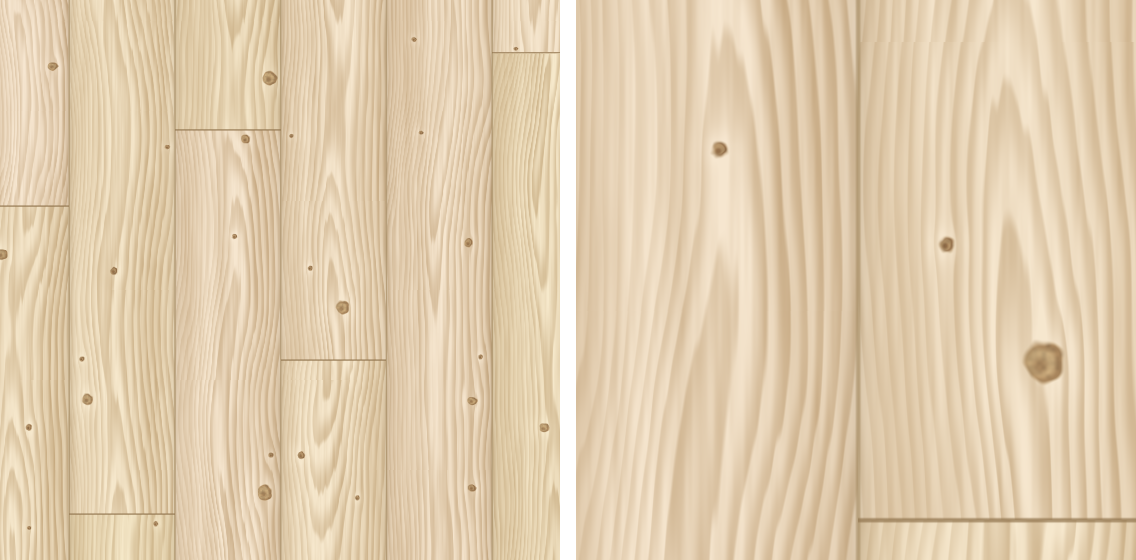
Left: the whole. Right: its middle third, enlarged.
Write a Shadertoy shader that draws this texture.

```glsl
float hash(vec2 p) {
    vec3 q = fract(vec3(p.xyx) * 0.1031);
    q += dot(q, q.yzx + 33.33);
    return fract((q.x + q.y) * q.z);
}

float noise(vec2 p) {
    vec2 i = floor(p), f = fract(p);
    f = f * f * (3.0 - 2.0 * f);
    return mix(mix(hash(i), hash(i + vec2(1, 0)), f.x),
               mix(hash(i + vec2(0, 1)), hash(i + vec2(1, 1)), f.x), f.y);
}

void mainImage(out vec4 fragColor, in vec2 fragCoord) {
    vec2 uv = fragCoord / iResolution.y;

    // Board layout: p is measured in board widths, with p.x from 0 to 1
    const float boardWidth = 0.1888;
    float across = (uv.x + 0.0651) / boardWidth;
    float column = floor(across);
    float joints[6] = float[6](0.632, 0.082, 0.768, 0.357, -1.0, 0.906);
    float joint = joints[int(column) % 6];
    float board = column * 2.0 + step(joint, uv.y) + 3.0;
    float seed = hash(vec2(board, 7.3));
    vec2 p = vec2(fract(across), uv.y / boardWidth);
    vec2 g = p + vec2(board * 19.0, board * 31.0);

    // Distance from the heart line of the board
    float w = p.x - mix(0.38, 0.56, seed);
    w += 0.22 * (noise(vec2(g.y * 0.6, board)) - 0.5);
    w += 0.07 * (noise(g * vec2(5.0, 1.4)) - 0.5);

    // Knots: one candidate per cell, with the grain flowing around it
    float halo = 0.0, body = 0.0, rim = 0.0, core = 0.0, smallKnot = 0.0;
    const float cellHeight = 0.85;
    for (int k = -1; k <= 1; k++) {
        float cell = floor(p.y / cellHeight) + float(k);
        vec2 id = vec2(cell + 11.0, board * 5.0);
        if (hash(id) > 0.82) continue;
        float size = hash(id + 40.7);
        float radius = mix(0.02, 0.072, size * size);
        vec2 centre = vec2(mix(0.08, 0.94, hash(id + 17.1)),
                           (cell + mix(0.15, 0.85, hash(id + 29.5))) * cellHeight);
        vec2 d = p - centre;
        float reach = radius * radius * 1.7;
        w -= d.x * reach / (d.x * d.x + d.y * d.y * 0.3 + reach);

        d.y *= mix(0.9, 1.25, hash(id + 53.0));
        float q = length(d) / radius;
        q += 0.3 * (noise(d / radius * 1.6 + id) - 0.5);
        float blur = 0.009 / radius;
        float inside = 1.0 - smoothstep(1.0 - blur, 1.0 + blur, q);
        halo += exp(-q * q * 0.16);
        body = max(body, inside);
        rim = max(rim, inside * smoothstep(0.5, 0.95, q + 0.25 * d.x / radius));
        core = max(core, inside * (1.0 - smoothstep(0.1, 0.6, length(d / radius + 0.2))));
        smallKnot = max(smallKnot, inside * (1.0 - smoothstep(0.03, 0.05, radius)));
    }

    // Growth rings: arches at the heart, straight lines at the sides
    float depth = 0.015 + 0.3 * noise(vec2(g.y * 0.42, board + 9.0));
    float side = w < 0.0 ? w * 1.5 : w;
    float phase = 17.0 * sqrt(side * side + depth * depth);
    phase += 0.22 * noise(g * vec2(50.0, 2.5)) + 0.9 * noise(g * vec2(2.5, 0.7));
    float s = fract(phase);
    float ring = smoothstep(0.15, 0.82, s) * (1.0 - smoothstep(0.84, 1.0, s));
    ring = mix(ring, 0.38, smoothstep(0.4, 0.9, fwidth(phase)));
    float ringStrength = mix(0.5, 1.0, smoothstep(-0.3, 0.0, w));
    ringStrength *= mix(0.65, 1.15, noise(g * vec2(4.0, 0.6) + 5.0));

    // Broad tone, streaks and fine fibres
    float tone = 0.1 + 0.44 * ring * ringStrength;
    tone += 0.18 * smoothstep(0.08, 0.45, abs(w));
    tone += 0.06 * smoothstep(0.0, -0.3, w);
    tone += 0.2 * (noise(g * vec2(9.0, 0.35)) - 0.5);
    tone += 0.16 * (noise(g * vec2(38.0, 0.8)) - 0.5);
    tone += 0.13 * (noise(g * vec2(85.0, 4.0)) - 0.5);
    tone += 0.08 * (seed - 0.5);
    tone -= 0.14 * min(halo, 1.0);

    vec3 paleWood = vec3(0.965, 0.915, 0.815);
    vec3 tanWood = vec3(0.75, 0.635, 0.465);
    vec3 color = mix(paleWood, tanWood, clamp(tone, 0.0, 1.15));
    color *= mix(vec3(1.0, 1.0, 0.97), vec3(1.0, 0.985, 1.0), hash(vec2(board, 2.1)));

    // Knot wood
    vec3 knotTan = vec3(0.74, 0.62, 0.44);
    vec3 knotBrown = vec3(0.54, 0.39, 0.24);
    vec3 knot = mix(knotTan, knotBrown, clamp(0.65 * rim + 0.6 * core + 0.4 * smallKnot, 0.0, 1.0));
    knot *= 0.92 + 0.16 * noise(g * 70.0);
    color = mix(color, knot, body * 0.92);

    // Seams between boards
    float edge = min(p.x, 1.0 - p.x) * boardWidth;
    float longSeam = 1.0 - smoothstep(0.0004, 0.0022, edge);
    float endSeam = 1.0 - smoothstep(0.0004, 0.0021, abs(uv.y - joint));
    color *= 1.0 - 0.06 * exp(-edge * 160.0);
    color = mix(color, vec3(0.66, 0.56, 0.40), 0.65 * longSeam);
    color = mix(color, vec3(0.58, 0.47, 0.32), 0.75 * endSeam);

    fragColor = vec4(color, 1.0);
}
```
